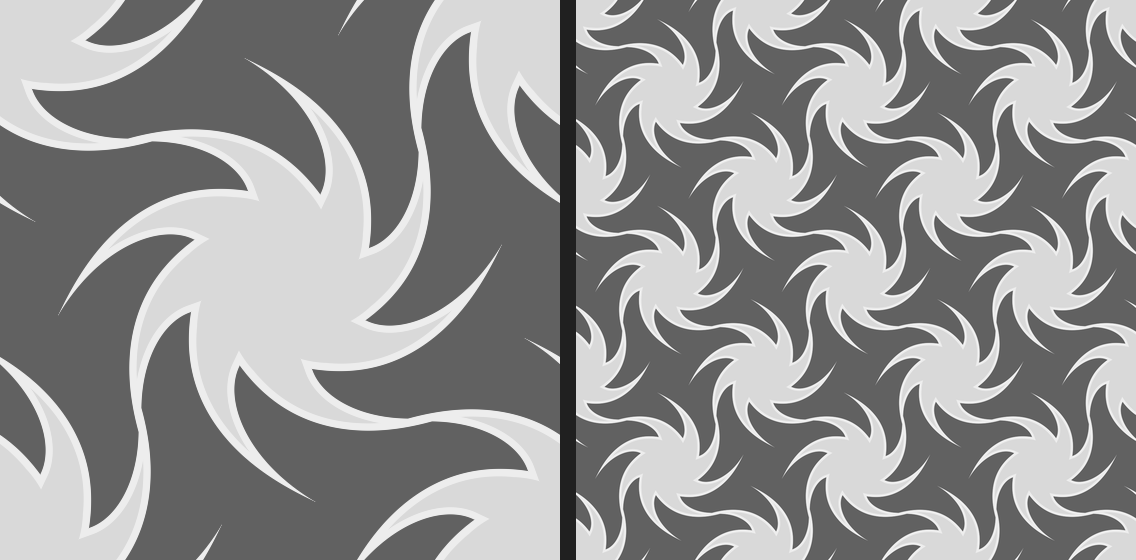
Left, the tile; right, the same tile 3 across and 3 down.
Give the GLSL for this pattern, as a WebGL 1 fragment shader.

```glsl
precision highp float;
// Swirling eight-bladed stars on a dark ground, one in the middle of the tile
// and one on its corners. Each blade lies between two spirals, angle against
// log radius; the depth inside them gives the pale rim and the fill.

uniform vec2 u_resolution;

const vec3 GROUND = vec3(0.38);
const vec3 FILL = vec3(0.85);
const vec3 RIM = vec3(0.93);

const float REPEATS = 1.0;          // whole tiles across and down
const float BLADES = 8.0;
const float NOTCH_RADIUS = 0.1689;  // where neighbouring blades meet
const float TIP_RADIUS = 0.4008;
const float CORE_RADIUS = 0.1536;   // solid disc in the middle
const float RIM_WIDTH = 0.0128;
const float NOTCH_ANGLE = 0.3456;   // radians, counter-clockwise

// Sweep of the leading edge: linear term, then bends of order 2 to 4
const vec4 LEAD = vec4(1.581, -1.236, 1.997, -0.960);
// Sweep of the trailing edge: terms of order 1 to 3
const vec3 TRAIL = vec3(-0.026, 0.803, -0.180);

// Depth inside a star centred at the origin; negative outside
float starDepth(vec2 p) {
  float r = max(length(p), 1e-4);
  float logSpan = log(TIP_RADIUS / NOTCH_RADIUS);
  float s = log(r / NOTCH_RADIUS) / logSpan;  // 0 at notch, 1 at tip
  float t = clamp(s, 0.0, 1.0);
  float sector = 6.2831853 / BLADES;

  // Edge angles and their slopes along the blade
  float lead = LEAD.x * s + t * t * (LEAD.y + t * (LEAD.z + t * LEAD.w));
  float trail = t * (TRAIL.x + t * (TRAIL.y + t * TRAIL.z));
  float leadSlope = LEAD.x + t * (2.0 * LEAD.y + t * (3.0 * LEAD.z + t * 4.0 * LEAD.w));
  float trailSlope = TRAIL.x + t * (2.0 * TRAIL.y + t * 3.0 * TRAIL.z);

  // Factors turning an angle into distance across a slanted edge
  vec2 slant = vec2(leadSlope, trailSlope) / logSpan;
  vec2 across = r * inversesqrt(1.0 + slant * slant);

  float width = sector + trail - lead;
  float angle = mod(atan(p.y, p.x) - NOTCH_ANGLE - lead, sector);

  // Union of the core with the nearest blades keeps the notches sharp
  float depth = CORE_RADIUS - r;
  for (int i = -1; i <= 1; i++) {
    float a = angle + float(i) * sector;
    depth = max(depth, min(a * across.x, (width - a) * across.y));
  }
  return depth;
}

void main() {
  vec2 p = gl_FragCoord.xy / u_resolution * REPEATS;
  float soft = 0.6 * REPEATS / min(u_resolution.x, u_resolution.y);

  // Stars in the middle and on the corners of every tile
  float depth = max(starDepth(fract(p) - 0.5),
                    starDepth(fract(p + 0.5) - 0.5));

  vec3 color = mix(GROUND, RIM, smoothstep(-soft, soft, depth));
  color = mix(color, FILL, smoothstep(-soft, soft, depth - RIM_WIDTH));
  gl_FragColor = vec4(color, 1.0);
}
```
